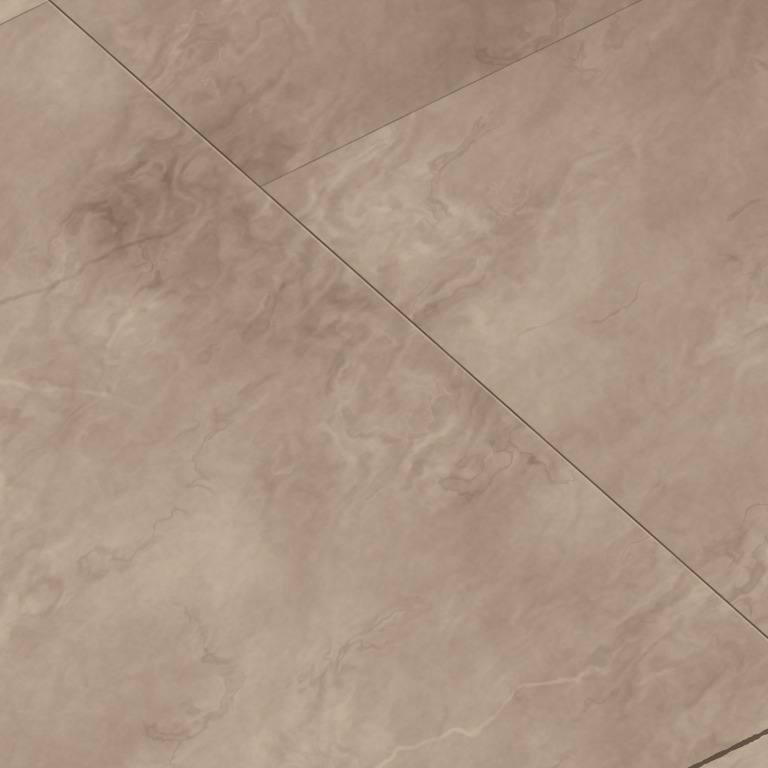
Reproduce this texture procedurally as a WebGL 1 fragment shader.

```glsl
precision highp float;
uniform vec2 u_resolution;

#define TILE 1.368
#define STAGGER 0.366
#define CORNER vec2(0.3385, 0.7565)
#define COLUMN_DIR vec2(0.748, -0.664)
#define ROW_DIR vec2(0.898, 0.440)
#define GRAIN_DIR vec2(0.78, 0.626)
#define JOINT_WIDTH 0.0013
#define DARK_STONE vec3(0.55, 0.47, 0.395)
#define LIGHT_STONE vec3(0.715, 0.640, 0.560)
#define GROUT vec3(0.33, 0.265, 0.215)
#define BEVEL vec3(0.78, 0.70, 0.62)

float hash(vec2 p) {
  vec3 q = fract(p.xyx * 0.1031);
  q += dot(q, q.yzx + 33.33);
  return fract((q.x + q.y) * q.z);
}

float noise(vec2 p) {
  vec2 i = floor(p), f = fract(p);
  f = f * f * (3.0 - 2.0 * f);
  return mix(mix(hash(i), hash(i + vec2(1.0, 0.0)), f.x),
             mix(hash(i + vec2(0.0, 1.0)), hash(i + 1.0), f.x), f.y);
}

float fbm(vec2 p) {
  float sum = 0.0, amp = 0.5;
  for (int i = 0; i < 5; i++) {
    sum += amp * noise(p);
    p = mat2(1.6, 1.2, -1.2, 1.6) * p + 17.3;
    amp *= 0.5;
  }
  return sum;
}

// Soft elliptical patch, tilted along the diagonal joint
float patchAt(vec2 p, vec2 center, vec2 size) {
  vec2 d = p - center;
  d = vec2(dot(d, COLUMN_DIR), dot(d, COLUMN_DIR.yx * vec2(-1.0, 1.0))) / size;
  return exp(-dot(d, d));
}

// Wandering crack between two points, fading towards its ends
float crack(vec2 p, vec2 a, vec2 b, float width, float wander) {
  vec2 ab = b - a;
  float along = dot(p - a, ab) / dot(ab, ab);
  float offset = (fbm(p * 13.0) - 0.48) * wander;
  float dist = abs(dot(p - a, normalize(vec2(-ab.y, ab.x))) + offset);
  float fade = smoothstep(-0.05, 0.1, along) * smoothstep(1.05, 0.5, along);
  return fade * smoothstep(width, width * 0.15, dist) * (0.3 + 0.7 * noise(p * 40.0));
}

float band(float dist, float halfWidth, float pixel) {
  return 1.0 - smoothstep(halfWidth - 0.5 * pixel, halfWidth + 0.8 * pixel, abs(dist));
}

void main() {
  vec2 uv = gl_FragCoord.xy / u_resolution.y;
  float pixel = 1.0 / u_resolution.y;

  // Skewed floor axes: x runs down a column, y across a row
  vec2 rel = uv - CORNER;
  float skew = COLUMN_DIR.x * ROW_DIR.y - COLUMN_DIR.y * ROW_DIR.x;
  vec2 ground = vec2(rel.x * ROW_DIR.y - rel.y * ROW_DIR.x,
                     COLUMN_DIR.x * rel.y - COLUMN_DIR.y * rel.x) / skew;

  // Staggered tile grid
  float odd = mod(floor(ground.y / TILE), 2.0);
  vec2 grid = vec2(ground.x + odd * STAGGER, ground.y);
  vec2 id = floor(grid / TILE);
  vec2 edge = (grid - TILE * floor(grid / TILE + 0.5)) * skew;

  // Stone clouds along the grain, shifted for every tile
  vec2 grain = vec2(dot(uv, GRAIN_DIR), dot(uv, GRAIN_DIR.yx * vec2(-1.0, 1.0)));
  grain += 7.0 * vec2(hash(id + 11.0), hash(id + 47.0));
  vec2 q = grain * vec2(5.0, 8.0);
  vec2 warp = vec2(fbm(q), fbm(q + 9.7)) - 0.48;
  float cloud = fbm(q * 1.3 + 1.3 * warp + 3.0) - 0.48;
  float tone = 0.77 + 0.85 * cloud;

  // Broad light and shade over the floor
  tone += mix(-0.15, 0.2, odd) * mod(id.x, 2.0);
  tone -= 0.40 * smoothstep(0.68, 1.05, uv.y) * smoothstep(0.05, 0.8, uv.x);
  float darkBand = patchAt(uv, vec2(0.36, 0.62), vec2(0.27, 0.11));
  float darkCorner = patchAt(uv, vec2(0.20, 0.75), vec2(0.09, 0.17));
  tone -= 0.36 * darkBand + 0.28 * darkCorner;
  tone -= 0.24 * patchAt(uv, vec2(0.99, 0.66), vec2(0.09, 0.15));
  tone -= 0.20 * patchAt(uv, vec2(0.76, 0.16), vec2(0.20, 0.12));
  tone += 0.16 * patchAt(uv, vec2(0.22, 0.22), vec2(0.34, 0.22));
  tone += 0.12 * patchAt(uv, vec2(0.50, 0.70), vec2(0.22, 0.12));
  tone += 0.12 * patchAt(uv, vec2(0.06, 0.89), vec2(0.10, 0.10));

  // Small curled relief, strongest in the rough zones
  float rough = smoothstep(0.35, 0.7, noise(q * 0.9 + 3.0) + 0.4 * (darkBand + darkCorner));
  vec2 fine = grain * vec2(21.0, 32.0);
  vec2 curl = vec2(fbm(fine * 0.5), fbm(fine * 0.5 + 5.2)) - 0.48;
  fine += 4.0 * curl;
  tone += (0.40 + 0.65 * rough) * (fbm(fine + vec2(0.3, -0.3)) - fbm(fine));

  // Short broken veins, dark and pale
  float darkVein = abs(fbm(fine * 0.28 + 13.0) - 0.48);
  float paleVein = abs(fbm(fine * 0.42 + 31.0) - 0.50);
  tone -= 0.27 * smoothstep(0.028, 0.0, darkVein) * smoothstep(0.45, 0.75, noise(q * 2.1 + 21.0));
  tone += 0.22 * smoothstep(0.030, 0.0, paleVein) * smoothstep(0.5, 0.8, noise(q * 2.6 + 5.0)) * (0.4 + 0.6 * rough);
  tone += 0.10 * (noise(uv * 230.0) - 0.5) + 0.10 * (noise(uv * 110.0) - 0.5);

  // Long cracks
  tone += 0.45 * crack(uv, vec2(0.45, -0.01), vec2(0.93, 0.215), 0.006, 0.08);
  tone += 0.28 * crack(uv, vec2(-0.03, 0.51), vec2(0.24, 0.47), 0.005, 0.05);
  tone -= 0.50 * crack(uv, vec2(-0.04, 0.585), vec2(0.36, 0.767), 0.004, 0.025);
  vec3 color = mix(DARK_STONE, LIGHT_STONE, clamp(tone, -0.2, 1.25));

  // Fine row joints, wider and ragged in the foreground
  float near = smoothstep(0.3, 0.05, uv.y);
  float rowWidth = JOINT_WIDTH * mix(0.6, 2.2 * (0.7 + 0.6 * noise(ground.yy * 130.0)), near);
  float rowWear = 0.7 + 0.5 * noise(ground.yy * 25.0);
  color = mix(color, GROUT, band(edge.x, rowWidth, pixel) * mix(0.38 * rowWear, 0.85, near));

  // Main diagonal joint with a worn pale bevel
  float wear = noise(ground.xx * 18.0);
  color = mix(color, BEVEL, (0.3 + 0.4 * wear) * band(edge.y + 2.0 * JOINT_WIDTH, 0.6 * JOINT_WIDTH, pixel));
  color = mix(color, GROUT, (0.7 + 0.2 * wear) * band(edge.y, 0.7 * JOINT_WIDTH, pixel));

  gl_FragColor = vec4(color, 1.0);
}
```
